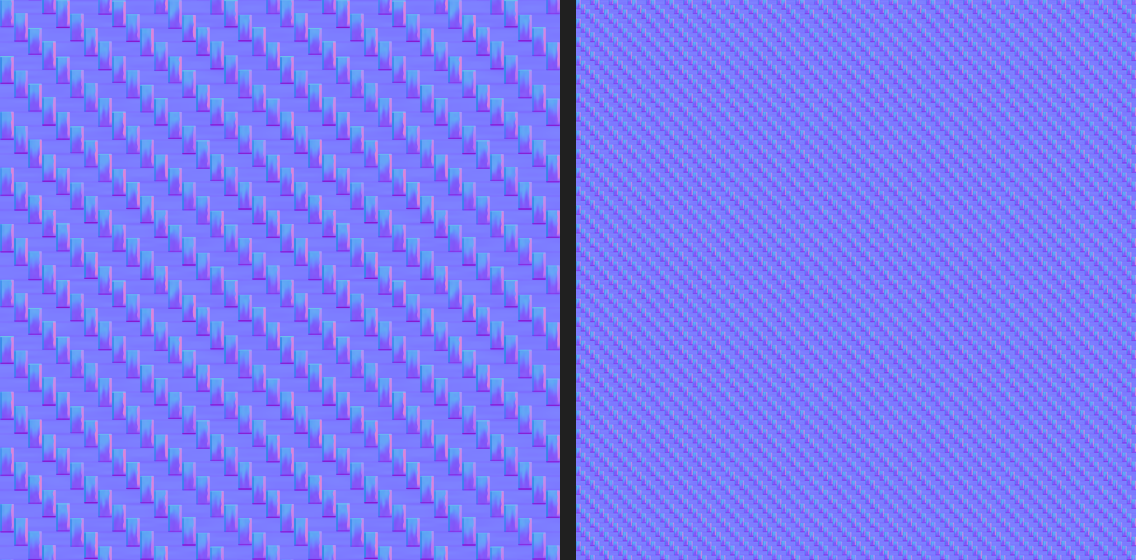
Left: one tile. Right: repeated 3 by 3.
Give the GLSL for this texture map, as a Shadertoy shader.

```glsl
const float CELLS = 40.0;          // threads across and down the canvas
const float PERIOD = 20.0;         // threads before the variation repeats
const float TWILL = 4.0;           // threads per weave step: two over, two under
const vec2 HALF_SIZE = vec2(0.48, 1.0);
const float CORNER = 0.05;
const float LENGTH_JITTER = 0.09;
const float WARP_STREAKS = 5.0;    // fibres per thread
const float WEFT_STREAKS = 4.0;

// Surface tilts, as the xy part of a unit normal
const vec2 FLAT_TILT = vec2(-0.02, -0.02);
const vec2 UPPER_TILT = vec2(-0.23, 0.29);
const vec2 LOWER_TILT = vec2(0.03, -0.31);
const vec2 LEFT_TILT = vec2(-0.66, 0.08);
const vec2 RIGHT_TILT = vec2(0.77, 0.04);
const vec2 TOP_TILT = vec2(-0.15, 0.52);
const vec2 BOTTOM_TILT = vec2(0.06, -0.82);

float hash(vec2 cell, uint seed) {
    uvec2 c = uvec2(ivec2(cell));
    uint h = c.x * 1597u + c.y * 51749u + seed * 7919u;
    h = (h ^ (h >> 15)) * 73244475u;
    h = (h ^ (h >> 13)) * 73244475u;
    h ^= h >> 16;
    return float(h & 65535u) / 65535.0;
}

// Value noise that wraps after a whole number of lattice steps
float wrapNoise(vec2 p, vec2 period, uint seed) {
    vec2 i = floor(p);
    vec2 f = fract(p);
    f = f * f * (3.0 - 2.0 * f);
    vec2 lo = mod(i, period);
    vec2 hi = mod(i + 1.0, period);
    float below = mix(hash(lo, seed), hash(vec2(hi.x, lo.y), seed), f.x);
    float above = mix(hash(vec2(lo.x, hi.y), seed), hash(hi, seed), f.x);
    return mix(below, above, f.y);
}

float roundedBox(vec2 p, vec2 halfSize) {
    vec2 d = abs(p) - halfSize + CORNER;
    return length(max(d, 0.0)) + min(max(d.x, d.y), 0.0) - CORNER;
}

// Flat horizontal threads with faint streaks and seams
vec2 weftTilt(vec2 p) {
    vec2 scale = vec2(0.5, WEFT_STREAKS);
    float streak = wrapNoise(p * scale, PERIOD * scale, 1u) - 0.5;
    float seam = 1.0 - smoothstep(0.03, 0.14, abs(fract(p.y + 0.5) - 0.5));
    return FLAT_TILT + vec2(0.02 * streak, 0.09 * streak - 0.07 * seam);
}

// Raised vertical thread: rounded lengthwise, with bevelled sides
vec2 warpTilt(vec2 q, vec2 halfSize, vec2 id, vec2 p) {
    vec2 scale = vec2(WARP_STREAKS, 1.0);
    float fibre = wrapNoise(p * scale, PERIOD * scale, 2u) - 0.5;
    float grain = wrapNoise(p * 4.0, vec2(PERIOD * 4.0), 3u) - 0.5;
    float along = q.y / halfSize.y;
    float lift = along - 0.35 * q.x + 0.6 * fibre + 0.25 * (hash(id, 4u) - 0.5);
    vec2 tilt = mix(LOWER_TILT, UPPER_TILT, smoothstep(-0.55, 0.65, lift));
    tilt += vec2(0.12 * fibre, 0.08 * grain);

    float fromLeft = q.x + halfSize.x;
    float fromRight = halfSize.x - q.x;
    float fromBottom = q.y + halfSize.y;
    float fromTop = halfSize.y - q.y;

    float left = 1.0 - smoothstep(0.06, 0.17, fromLeft);
    tilt = mix(tilt, LEFT_TILT, left * mix(0.5, 1.0, hash(id, 5u)));
    float right = 1.0 - smoothstep(0.12, 0.22, fromRight + 0.08 * grain);
    right *= smoothstep(-1.0, -0.55, along) * mix(0.55, 1.0, hash(id, 6u));
    tilt = mix(tilt, RIGHT_TILT, right);
    float top = 1.0 - smoothstep(0.05, 0.14, fromTop);
    tilt = mix(tilt, TOP_TILT, top * mix(0.2, 1.0, pow(hash(id, 7u), 3.0)));
    float bottom = 1.0 - smoothstep(0.06, 0.15, fromBottom);
    return mix(tilt, BOTTOM_TILT, bottom * mix(0.25, 1.0, hash(id, 8u)));
}

void mainImage(out vec4 fragColor, in vec2 fragCoord) {
    vec2 p = fragCoord / iResolution.xy * CELLS;
    float aa = CELLS / min(iResolution.x, iResolution.y);

    // Each column drops one thread lower than the one to its left
    float column = floor(p.x);
    float steps = (CELLS - p.y - column) / TWILL + 0.125;
    vec2 id = mod(vec2(column, floor(steps)), vec2(PERIOD, PERIOD / TWILL));
    float fromStart = (fract(steps) - 0.125) * TWILL;

    vec2 q = vec2(fract(p.x) - 0.5, HALF_SIZE.y - fromStart);
    q.y += LENGTH_JITTER * (hash(id, 9u) - 0.5);
    vec2 halfSize = HALF_SIZE;
    halfSize.y += LENGTH_JITTER * (hash(id, 10u) - 0.5);

    float cover = 1.0 - smoothstep(-0.5 * aa, 0.5 * aa, roundedBox(q, halfSize));
    vec2 tilt = mix(weftTilt(p), warpTilt(q, halfSize, id, p), cover);

    // Pack the unit normal into colour
    vec3 normal = vec3(tilt, sqrt(max(1.0 - dot(tilt, tilt), 0.0)));
    fragColor = vec4(0.5 + 0.5 * normal, 1.0);
}
```
